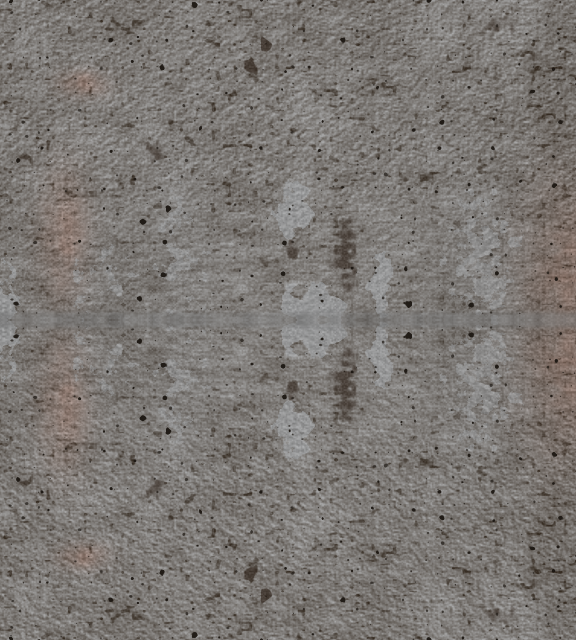
Give the GLSL for this texture, as a WebGL 1 fragment shader.

```glsl
precision highp float;
// Weathered concrete, mirrored about its horizontal mid line: sandy relief,
// fine striations, flaking pale paint, rusty tints, dark stains and pits.
// Value noise gives the grain; soft ellipses place the paint and stains.
uniform vec2 u_resolution;

const vec3 DARK_CEMENT = vec3(0.31, 0.28, 0.25);
const vec3 PALE_CEMENT = vec3(0.59, 0.585, 0.58);
const vec3 PAINT = vec3(0.60, 0.605, 0.61);
const vec3 PIT = vec3(0.11, 0.09, 0.07);
const vec3 STAIN = vec3(0.25, 0.21, 0.18);
const vec3 RUST_TINT = vec3(1.13, 0.97, 0.91);

float hash(vec2 p) {
  return fract(sin(dot(p, vec2(127.1, 311.7))) * 43758.5453);
}

float noise(vec2 p) {
  vec2 i = floor(p);
  vec2 f = fract(p);
  f = f * f * (3.0 - 2.0 * f);
  float low = mix(hash(i), hash(i + vec2(1.0, 0.0)), f.x);
  float high = mix(hash(i + vec2(0.0, 1.0)), hash(i + vec2(1.0, 1.0)), f.x);
  return mix(low, high, f.y);
}

float fbm(vec2 p) {
  float sum = 0.0;
  float amplitude = 0.5;
  for (int i = 0; i < 5; i++) {
    sum += amplitude * noise(p);
    p = p * 2.03 + vec2(17.3, 9.1);
    amplitude *= 0.5;
  }
  return sum / 0.97;
}

// Soft elliptical region, 1 at its centre.
float blob(vec2 p, vec2 center, vec2 radius) {
  vec2 d = (p - center) / radius;
  return exp(-dot(d, d));
}

// Height of the sandy surface.
float sand(vec2 p) {
  return 0.6 * noise(p * vec2(150.0, 190.0)) + 0.4 * noise(p * vec2(260.0, 310.0) + 40.0);
}

// One irregular hole in some of the cells of a jittered grid.
float pits(vec2 p, float cell, float density, vec2 sizes, float edge) {
  vec2 id = floor(p / cell);
  vec2 jitter = 0.25 + 0.5 * vec2(hash(id + 3.7), hash(id + 8.2));
  vec2 d = p - (id + jitter) * cell;
  d.x *= 0.75 + 0.5 * hash(id + 5.9);
  float size = mix(sizes.x, sizes.y, pow(hash(id + 1.3), 3.0));
  float dist = length(d) + (noise(p * 260.0) - 0.5) * size * 0.7;
  return step(hash(id + 6.4), density) * (1.0 - smoothstep(size - edge, size + edge, dist));
}

// Coverage of flaking paint: solid flakes plus scattered flecks.
float paintCover(vec2 p) {
  float flakes = blob(p, vec2(0.462, 0.172), vec2(0.036, 0.045));
  flakes = max(flakes, 0.9 * blob(p, vec2(0.595, 0.06), vec2(0.027, 0.065)));
  flakes = max(flakes, 0.85 * blob(p, vec2(0.49, 0.02), vec2(0.05, 0.045)));
  flakes = max(flakes, blob(p, vec2(0.0, 0.02), vec2(0.03, 0.075)));
  float flecks = blob(p, vec2(0.755, 0.09), vec2(0.075, 0.15));
  flecks = max(flecks, 0.8 * blob(p, vec2(0.28, 0.1), vec2(0.06, 0.19)));
  flecks = max(flecks, 0.75 * blob(p, vec2(0.16, 0.05), vec2(0.08, 0.09)));
  float coarse = fbm(p * vec2(38.0, 44.0)) - 0.5;
  float fine = fbm(p * vec2(75.0, 85.0) + 31.0) - 0.5;
  float solid = smoothstep(0.46, 0.54, flakes + 1.5 * coarse * smoothstep(0.02, 0.4, flakes));
  float broken = smoothstep(0.56, 0.72, 0.75 * flecks + 1.3 * fine * smoothstep(0.05, 0.5, flecks));
  return max(0.85 * solid, max(0.7 * broken, 0.22 * flecks));
}

float stainCover(vec2 p) {
  float s = blob(p, vec2(0.54, 0.1), vec2(0.025, 0.06));
  s = max(s, 0.9 * blob(p, vec2(0.457, 0.11), vec2(0.014, 0.022)));
  s = max(s, 0.8 * blob(p, vec2(0.045, 0.25), vec2(0.025, 0.014)));
  s = max(s, 0.8 * blob(p, vec2(0.24, 0.26), vec2(0.018, 0.025)));
  s = max(s, 0.7 * blob(p, vec2(0.785, 0.455), vec2(0.03, 0.025)));
  float speckled = 0.75 * smoothstep(0.5, 0.85, s * 0.6 + 0.5 * noise(p * 130.0));
  vec2 bent = p + 0.012 * (vec2(noise(p * 70.0), noise(p * 70.0 + 9.0)) - 0.5);
  float chips = max(blob(bent, vec2(0.39, 0.4), vec2(0.015, 0.011)),
                    blob(bent, vec2(0.414, 0.428), vec2(0.01, 0.014)));
  return max(speckled, 0.85 * smoothstep(0.35, 0.55, chips));
}

void main() {
  vec2 p = gl_FragCoord.xy / u_resolution.y;
  p.y = abs(p.y - 0.5);
  float edge = 0.7 / u_resolution.y;
  float smoothZone = 1.0 - smoothstep(0.05, 0.27, p.y);

  // Cement tone from broad bands down to single grains.
  float broad = fbm(p * vec2(9.0, 4.0) + 5.0) - 0.5;
  float mottle = fbm(p * vec2(30.0, 36.0) + 12.0) - 0.5;
  float relief = sand(p) - sand(p + vec2(0.0022, -0.0026));
  float grain = noise(p * 420.0 + 70.0) - 0.5;
  float lines = noise(p * vec2(45.0, 300.0) + 23.0) - 0.5;
  float tone = 0.61 + 0.45 * broad + 0.45 * mottle + 0.4 * grain;
  tone += relief * mix(0.85, 0.45, smoothZone) + lines * mix(0.12, 0.38, smoothZone);
  float crevice = noise(p * vec2(120.0, 165.0) + 55.0) - 0.35 * mottle;
  tone -= 0.6 * smoothstep(0.76, 0.96, crevice) * mix(1.0, 0.6, smoothZone);
  vec3 color = mix(DARK_CEMENT, PALE_CEMENT, clamp(tone, -0.35, 1.2));

  // Rusty tints, then paint and stains.
  float rust = 0.9 * blob(p, vec2(0.1, 0.13), vec2(0.035, 0.09));
  rust = max(rust, 0.8 * blob(p, vec2(0.9, 0.07), vec2(0.08, 0.14)));
  rust = max(rust, 0.8 * blob(p, vec2(0.13, 0.37), vec2(0.035, 0.02)));
  color *= mix(vec3(1.0), RUST_TINT, rust * (0.4 + fbm(p * 45.0)));
  vec3 paint = PAINT + 0.1 * grain + 0.14 * relief;
  color = mix(color, paint, paintCover(p));
  color = mix(color, STAIN + 0.1 * grain, stainCover(p));

  // Grey smear along the mirror line, and holes on top.
  float smear = noise(vec2(p.x * 75.0, 2.0));
  color = mix(color, vec3(0.40 + 0.14 * smear), 0.5 * (1.0 - smoothstep(0.006, 0.018, p.y)));
  float holes = pits(p, 0.047, 0.5, vec2(0.0016, 0.0052), edge);
  holes = max(holes, 0.75 * pits(p + 0.31, 0.021, 0.4, vec2(0.0008, 0.0025), edge));
  gl_FragColor = vec4(mix(color, PIT, 0.95 * holes), 1.0);
}
```
